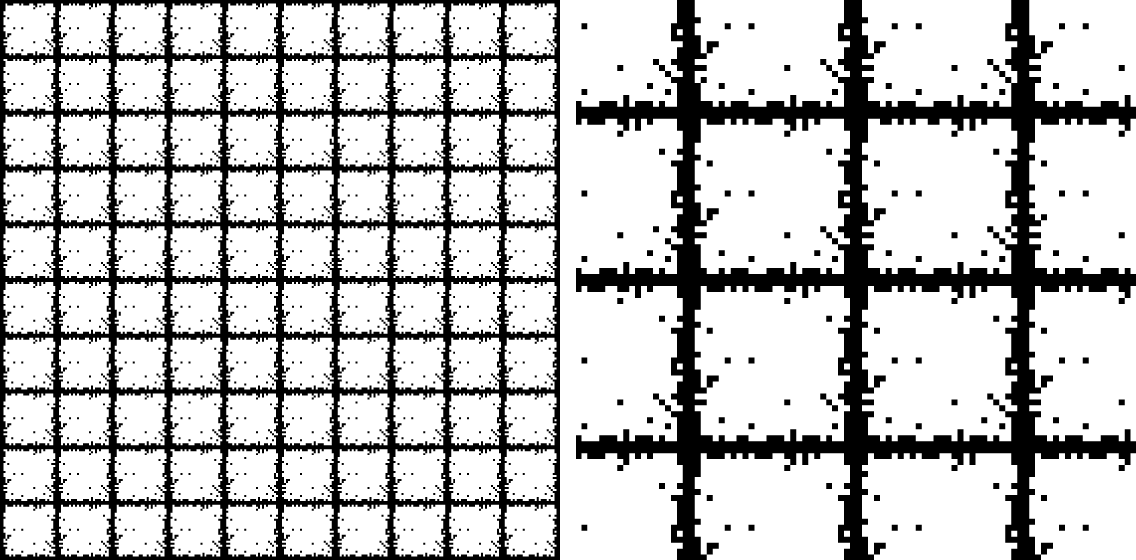
Left, the full canvas; right, a detail of the centre.
Reproduce this pattern procedurally as a WebGL 2 fragment shader.

```glsl
#version 300 es
precision highp float;
// Square grid of ten by ten tiles, its black lines frayed into speckles of square grain.

#define PITCH 0.0995      // tile size, as a share of the canvas
#define CELLS 28.0        // grains across one tile
#define FRAY 0.5          // ink chance of the grain next to a line
#define FALLOFF 1.3       // how fast that chance drops away from the line
#define CORNER_INK 0.75   // extra ink in the two lower corners
#define CORNER_REACH 2.8  // spread of that ink, in grains
#define WEAR 0.025        // share of grains lost at random in each tile
#define SAMPLES 4         // antialiasing samples per axis

uniform vec2 u_resolution;
out vec4 fragColor;

const vec3 PAPER = vec3(1.0);
const vec3 INK = vec3(0.0);

// Stray grains: column, row, chance of appearing in a tile
const vec3 STRAYS[6] = vec3[6](
    vec3(16.0, 7.0, 0.98), vec3(4.0, 11.0, 0.93), vec3(16.0, 24.0, 0.95),
    vec3(5.0, 4.0, 0.96), vec3(10.0, 3.0, 0.96), vec3(10.0, 22.0, 0.05));

float hash(vec2 p) {
    return fract(sin(dot(p, vec2(127.1, 311.7))) * 43758.5453);
}

// Ink chance at a number of grains from a line
float fray(float steps) {
    return FRAY * exp(-FALLOFF * (steps - 1.0));
}

float inkChance(vec2 cell) {
    vec2 far = CELLS - 1.0 - cell;
    float side = min(cell.x, far.x);

    // Horizontal edges carry alternating teeth; the right edge is roughest
    float tooth = mix(0.5, 1.4, mod(cell.x, 2.0));
    float chance = max(fray(cell.x), 1.25 * fray(far.x));
    chance = max(chance, tooth * max(fray(cell.y), fray(far.y)));

    // Dense triangular spatter in the lower corners
    float corner = CORNER_INK * exp(-(side + cell.y - 2.0) / CORNER_REACH);
    return max(chance, corner);
}

// 1 where a grain is inked, 0 on bare paper
float grain(vec2 uv) {
    vec2 grid = (uv - 0.5) / PITCH;
    vec2 tile = floor(grid);
    vec2 cell = floor(fract(grid) * CELLS);
    vec2 edge = min(cell, CELLS - 1.0 - cell);

    // Solid line core
    if (min(edge.x, edge.y) < 0.5) return 1.0;

    // Stray grains, with small changes between tiles
    for (int i = 0; i < 6; i++) {
        bool here = all(lessThan(abs(cell - STRAYS[i].xy), vec2(0.5)));
        if (here && hash(tile + STRAYS[i].xy * 1.7) < STRAYS[i].z) return 1.0;
    }

    // Speckle shared by all tiles, less the worn grains
    float speckle = step(hash(cell + 3.7), inkChance(cell));
    float kept = step(WEAR, hash(cell * 1.3 + tile * 17.9));
    return speckle * kept;
}

void main() {
    // Average the grain over the pixel area
    float ink = 0.0;
    for (int y = 0; y < SAMPLES; y++) {
        for (int x = 0; x < SAMPLES; x++) {
            vec2 offset = (vec2(x, y) + 0.5) / float(SAMPLES) - 0.5;
            ink += grain((gl_FragCoord.xy + offset) / u_resolution);
        }
    }
    ink /= float(SAMPLES * SAMPLES);
    fragColor = vec4(mix(PAPER, INK, ink), 1.0);
}
```
